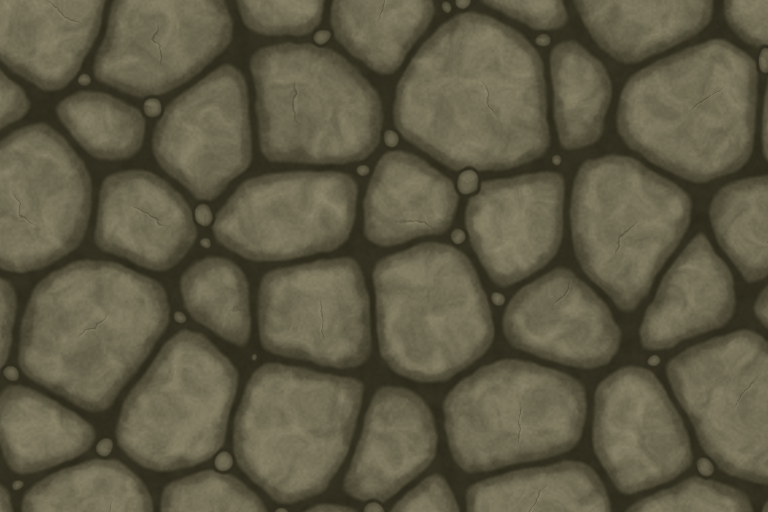
This texture is drawn by a Shadertoy shader. Its source:

```glsl
// Rounded field stones with dark earth joints and small pebbles between them.
// Stones are cells of a weighted Voronoi diagram whose edge distances are blended
// for soft corners; pebbles sit on the vertices; noise paints bevels and mottling.
#define STONE_SIZE 0.235
#define SIZE_VARIATION 0.34
#define JITTER 0.56
#define CORNER_ROUNDING 0.016
#define PEBBLE_SHARE 0.38
#define MOTTLE 0.62
#define GRAIN 0.11
#define CRACK_SHARE 0.6
#define EARTH vec3(0.19, 0.18, 0.12)
#define STONE vec3(0.48, 0.46, 0.36)

const float ROW_HEIGHT = 0.87;

struct Nearest { vec2 id[4]; float power[4]; };

vec2 hash2(vec2 p) {
    vec3 h = fract(p.xyx * vec3(0.1031, 0.1030, 0.0973));
    h += dot(h, h.yzx + 33.33);
    return fract((h.xx + h.yz) * h.zy);
}

float noise(vec2 p) {
    vec2 i = floor(p), f = fract(p);
    f = f * f * (3.0 - 2.0 * f);
    vec2 e = vec2(0.0, 1.0);
    return mix(mix(hash2(i).x, hash2(i + e.yx).x, f.x),
               mix(hash2(i + e).x, hash2(i + e.yy).x, f.x), f.y);
}

float fbm(vec2 p) {
    float sum = 0.0, amp = 0.533;
    for (int i = 0; i < 4; i++) {
        sum += amp * noise(p);
        p = mat2(1.6, 1.2, -1.2, 1.6) * p + 7.3;
        amp *= 0.5;
    }
    return sum;
}

// Stone centre (xy) and weight (z) for a cell of the staggered grid
vec3 site(vec2 id) {
    vec2 pos = id + 0.5 + JITTER * (hash2(id + 41.0) - 0.5);
    pos.x += 0.5 * mod(id.y, 2.0);
    return vec3(pos.x, pos.y * ROW_HEIGHT, SIZE_VARIATION * hash2(id + 97.0).x);
}

vec2 gridCell(vec2 q) {
    float row = floor(q.y / ROW_HEIGHT);
    return vec2(floor(q.x - 0.5 * mod(row, 2.0)), row);
}

float powerTo(vec2 q, vec3 s) { return dot(q - s.xy, q - s.xy) - s.z; }

// Four closest stones, sorted
Nearest findNearest(vec2 q) {
    Nearest n;
    for (int k = 0; k < 4; k++) { n.id[k] = vec2(0.0); n.power[k] = 1e3; }
    vec2 cell = gridCell(q);
    for (int j = -2; j <= 2; j++)
    for (int i = -2; i <= 2; i++) {
        vec2 id = cell + vec2(i, j);
        float w = powerTo(q, site(id));
        for (int k = 0; k < 4; k++) if (w < n.power[k]) {
            float oldW = n.power[k]; vec2 oldId = n.id[k];
            n.power[k] = w; n.id[k] = id;
            w = oldW; id = oldId;
        }
    }
    return n;
}

// Smoothly blended distance to the edges of the stone's cell
float edgeDistance(vec2 q, vec2 ownId, float ownPower) {
    vec3 own = site(ownId);
    vec2 cell = gridCell(q);
    float sum = 1e-9;
    for (int j = -2; j <= 2; j++)
    for (int i = -2; i <= 2; i++) {
        vec2 id = cell + vec2(i, j);
        if (all(equal(id, ownId))) continue;
        vec3 s = site(id);
        float d = (powerTo(q, s) - ownPower) / (2.0 * length(s.xy - own.xy));
        sum += exp(-d * STONE_SIZE / CORNER_ROUNDING);
    }
    return -CORNER_ROUNDING * log(sum);
}

// Signed depth inside the pebble on the closest vertex, negative outside
float pebbleDepth(vec2 q, Nearest n) {
    vec2 rnd = hash2(n.id[0] + n.id[1] + n.id[2] + 211.0);
    vec3 a = site(n.id[0]), b = site(n.id[1]) - a, c = site(n.id[2]) - a;
    float det = b.x * c.y - b.y * c.x;
    if (rnd.x > PEBBLE_SHARE || abs(det) < 0.01) return -1.0;
    float m = 0.5 * (dot(b.xy, b.xy) - b.z), k = 0.5 * (dot(c.xy, c.xy) - c.z);
    vec2 vertex = a.xy + vec2(m * c.y - k * b.y, k * b.x - m * c.x) / det;
    vec2 offset = (q - vertex) * STONE_SIZE;
    if (length(offset) > 0.05) return -1.0;
    Nearest around = findNearest(vertex);
    float room = 0.35 * STONE_SIZE * (around.power[3] - around.power[0]);
    float radius = min(mix(0.011, 0.027, rnd.y), room);
    offset.x *= 0.85 + 0.4 * rnd.y;
    return radius < 0.006 ? -1.0 : radius - length(offset);
}

void mainImage(out vec4 fragColor, in vec2 fragCoord) {
    vec2 p = fragCoord / iResolution.y + 3.0;
    vec2 wobble = vec2(noise(p * 17.0), noise(p * 17.0 + 50.0)) - 0.5;
    wobble += 0.4 * (vec2(noise(p * 48.0), noise(p * 48.0 + 80.0)) - 0.5);
    vec2 q = (p + 0.011 * wobble) / STONE_SIZE;

    Nearest n = findNearest(q);
    float depth = edgeDistance(q, n.id[0], n.power[0]);
    vec2 rnd = hash2(n.id[0] + 17.0);
    vec2 local = (q - site(n.id[0]).xy) * STONE_SIZE;

    // Painted patches: warped noise with partly stepped tones
    vec2 warp = vec2(noise(p * 22.0 + 9.0), noise(p * 22.0 + 31.0));
    float patches = fbm(p * 27.0 + 1.6 * warp + rnd * 20.0);
    float steps = patches * 9.0;
    float stepped = (floor(steps) + smoothstep(0.3, 0.7, fract(steps))) / 9.0;
    float mottle = mix(patches, stepped, 0.6) - 0.5;

    // Joint, chipped bevel and flat top
    float chipped = depth + 0.018 * (fbm(p * 34.0 + 60.0) - 0.5);
    float top = smoothstep(0.008, 0.040, chipped);
    top = mix(top, smoothstep(0.019, 0.026, chipped), 0.22);
    float body = smoothstep(0.002, 0.012, depth);
    float tone = 0.40 * body + 0.51 * top;
    tone += body * (MOTTLE * mottle * (0.4 + 0.6 * top) + 0.07 * (rnd.x - 0.5) + 0.25 * local.y);
    tone += (1.0 - body) * 0.16 * (fbm(p * 40.0) - 0.5);

    // Short wandering crack with a lit lower lip
    float angle = 3.1416 * rnd.y;
    vec2 along = mat2(cos(angle), sin(angle), -sin(angle), cos(angle)) * local;
    float side = along.x + 0.035 * (fbm(p * 24.0 + 15.0) - 0.5) - 0.03 * (rnd.x - 0.5);
    float span = step(rnd.x, CRACK_SHARE) * top * smoothstep(0.05, 0.02, abs(along.y - 0.02));
    tone -= 0.23 * span * smoothstep(0.0022, 0.0004, abs(side));
    tone += 0.09 * span * smoothstep(0.0030, 0.0006, abs(side - 0.0032));

    // Pebbles in the wider joints
    float pebble = pebbleDepth(q, n);
    tone *= 1.0 - smoothstep(-0.008, -0.001, pebble);
    float pebbleTone = 0.45 * smoothstep(0.0, 0.005, pebble) + 0.28 * smoothstep(0.003, 0.014, pebble);
    tone += pebbleTone + 0.4 * mottle * smoothstep(0.0, 0.005, pebble);

    tone += GRAIN * (noise(p * 190.0) - 0.5) * (0.35 + 0.65 * body);
    fragColor = vec4(mix(EARTH, STONE, clamp(tone, -0.12, 1.2)), 1.0);
}
```
